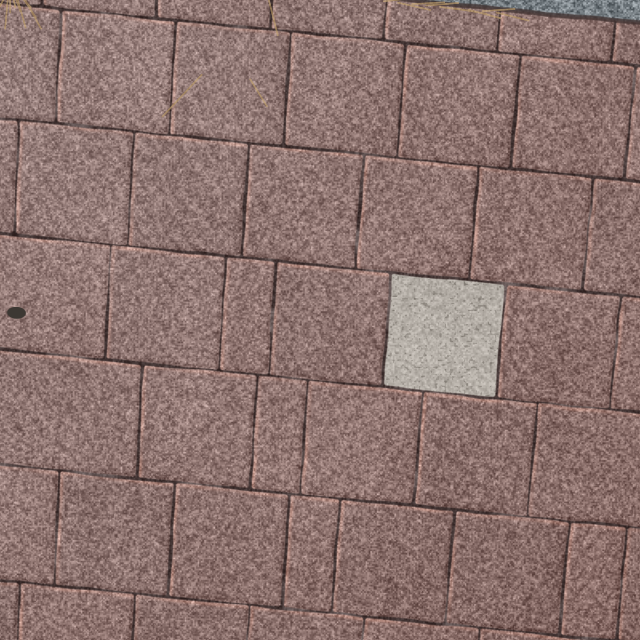
Write a WebGL 1 fragment shader that draws this texture.

```glsl
precision highp float;
uniform vec2 u_resolution;

// Layout, in canvas widths
const float PITCH = 0.1797;
const float ROW_PITCH = 0.1805;
const float ROW_START = 0.004;
const float ROW_SLOPE = 0.099;
const float COLUMN_SLOPE = 0.065;
const float CUT_START = 0.379;
const float CUT_STEP = 0.0615;
const float CUT_WIDTH = 0.079;
const float END_CUT_WIDTH = 0.090;
const float KERB_EDGE = -0.063;
const float JOINT_HALF = 0.0021;
const float CORNER = 0.004;
const float BEVEL = 0.0032;
const float GRAIN = 0.24;

const vec3 BRICK_PALE = vec3(0.585, 0.492, 0.478);
const vec3 BRICK_RED = vec3(0.528, 0.415, 0.395);
const vec3 EDGE_GLOW = vec3(0.16, 0.105, 0.08);
const vec3 JOINT = vec3(0.25, 0.195, 0.19);
const vec3 PALE_SLAB = vec3(0.715, 0.69, 0.66);
const vec3 KERB = vec3(0.47, 0.50, 0.52);
const vec3 STRAW = vec3(0.72, 0.60, 0.42);
const vec3 LEAF = vec3(0.24, 0.22, 0.20);

float hash(vec2 p) {
  return fract(sin(dot(p, vec2(12.9898, 78.233))) * 43758.5453);
}

float noise(vec2 p) {
  vec2 i = floor(p), f = fract(p);
  f = f * f * (3.0 - 2.0 * f);
  return mix(mix(hash(i), hash(i + vec2(1.0, 0.0)), f.x),
             mix(hash(i + vec2(0.0, 1.0)), hash(i + 1.0), f.x), f.y);
}

float segmentDistance(vec2 p, vec2 a, vec2 b) {
  vec2 d = b - a;
  return length(p - a - d * clamp(dot(p - a, d) / dot(d, d), 0.0, 1.0));
}

// Left edge, right edge and index of the brick at u; rows 2 to 4 hold cut bricks
vec3 brickSpan(float row, float u) {
  bool hasCut = row > 1.5 && row < 4.5;
  float start = row < -0.5 ? 0.065 : row < 0.5 ? 0.098 : row < 1.5 ? 0.044 : 0.092;
  if (hasCut) start = CUT_START + (row - 2.0) * CUT_STEP;
  if (hasCut && u > start) {
    if (u < start + CUT_WIDTH) return vec3(start, start + CUT_WIDTH, 20.0);
    start += CUT_WIDTH;
    float endCut = start + 2.0 * PITCH;
    if (row > 3.5 && u > endCut) {
      if (u < endCut + END_CUT_WIDTH) return vec3(endCut, endCut + END_CUT_WIDTH, 21.0);
      start = endCut + END_CUT_WIDTH;
    }
  }
  float i = floor((u - start) / PITCH);
  // One long brick at the left of row 3
  if (abs(row - 3.0) < 0.5 && i < -1.5) return vec3(start - 3.0 * PITCH, start - PITCH, -2.0);
  return vec3(start + i * PITCH, start + (i + 1.0) * PITCH, i);
}

// Soft ridge just inside a brick edge
float ridge(float d) {
  float t = (d - JOINT_HALF - 0.0022) / BEVEL;
  return exp(-t * t);
}

void main() {
  vec2 uv = gl_FragCoord.xy / u_resolution;
  float px = 1.0 / min(u_resolution.x, u_resolution.y);
  float soft = max(px, 0.0014);

  // Skewed paving axes, v running down; columns lean more to the right
  float down = 1.0 - uv.y;
  vec2 wobble = vec2(noise(uv * 28.0), noise(uv * 28.0 + 31.0)) - 0.5;
  vec2 q = vec2(uv.x + COLUMN_SLOPE * down, down - ROW_SLOPE * uv.x) + wobble * 0.0022;
  float row = floor((q.y - ROW_START) / ROW_PITCH);
  float top = ROW_START + row * ROW_PITCH;
  q.x += mix(-0.025, 0.035, uv.x) * (q.y - top - 0.5 * ROW_PITCH);
  vec3 span = brickSpan(row, q.x);
  float tone = hash(vec2(span.z + 7.0, row + 3.0));
  bool isPale = abs(row - 2.0) < 0.5 && abs(span.z - 1.0) < 0.5 && q.x > CUT_START + CUT_WIDTH;

  // Rounded brick outline, with joints that widen and close
  vec2 center = vec2(0.5 * (span.x + span.y), top + 0.5 * ROW_PITCH);
  vec2 halfSize = vec2(0.5 * (span.y - span.x), 0.5 * ROW_PITCH);
  float gap = JOINT_HALF * mix(0.35, 1.5, noise(uv * 16.0));
  vec2 e = abs(q - center) - halfSize + gap + CORNER;
  float edge = length(max(e, 0.0)) + min(max(e.x, e.y), 0.0) - CORNER;

  // Stone grain, stains and pale specks
  float grain = noise(uv * 400.0) + 0.7 * noise(uv * 215.0 + 9.0) - 0.85;
  float specks = smoothstep(0.74, 0.95, noise(uv * 290.0 + 40.0));
  float stain = noise(uv * 9.0) + 0.5 * noise(uv * 27.0) - 0.75;
  float redness = clamp(0.5 * (uv.x + down) + 0.3 * (tone - 0.5), 0.0, 1.0);
  vec3 brick = mix(BRICK_PALE, BRICK_RED, redness) + 0.04 * (tone - 0.5) + 0.04 * stain;
  brick += grain * GRAIN * vec3(1.0, 0.97, 0.95) + 0.09 * specks;
  vec3 pale = PALE_SLAB + 0.13 * grain + 0.03 * stain;
  pale -= 0.13 * smoothstep(0.7, 0.95, noise(uv * 270.0 + 70.0));

  // Worn bevel: lit along top and left, shaded opposite
  vec2 nearSide = q - vec2(span.x, top);
  vec2 farSide = vec2(span.y, top + ROW_PITCH) - q;
  float lit = max(ridge(nearSide.x), ridge(nearSide.y));
  float shade = max(ridge(farSide.x), ridge(farSide.y));
  float wear = 0.25 + 0.9 * noise(uv * 30.0 + 12.0);
  brick += EDGE_GLOW * lit * wear - 0.07 * shade * (1.0 - lit);
  vec3 color = isPale ? pale : brick;
  vec3 joint = JOINT + 0.12 * grain + 0.16 * smoothstep(0.55, 0.9, noise(uv * 24.0 + 5.0));
  color = mix(color, joint, smoothstep(-soft, soft, edge));

  // Kerb in the upper right
  float kerbSide = KERB_EDGE - q.y;
  color = mix(color, KERB + 0.3 * grain, smoothstep(-soft, soft, kerbSide));
  color = mix(color, JOINT, 0.8 * (1.0 - smoothstep(0.002, 0.005, abs(kerbSide))));

  // Dry grass in the corner and straws near the top
  float straw = segmentDistance(uv, vec2(0.315, 0.883), vec2(0.254, 0.818));
  straw = min(straw, segmentDistance(uv, vec2(0.420, 1.0), vec2(0.434, 0.945)));
  straw = min(straw, segmentDistance(uv, vec2(0.391, 0.876), vec2(0.417, 0.834)));
  for (int i = 0; i < 9; i++) {
    float k = float(i);
    vec2 tip = vec2(0.008 * k, 0.955 + 0.045 * hash(vec2(k, 4.0)));
    straw = min(straw, segmentDistance(uv, vec2(0.01 + 0.003 * k, 1.01), tip));
    vec2 root = vec2(0.60 + 0.022 * k, 0.998 - 0.0022 * k);
    straw = min(straw, segmentDistance(uv, root, root + vec2(0.05, 0.02 * hash(vec2(k, 8.0)) - 0.014)));
  }
  color = mix(color, STRAW + 0.1 * grain, 0.7 * (1.0 - smoothstep(0.0006, 0.0006 + soft, straw)));

  // Fallen leaf
  float leaf = length((uv - vec2(0.025, 0.512)) * vec2(1.0, 1.6)) + wobble.x * 0.006;
  color = mix(color, LEAF, 1.0 - smoothstep(0.013, 0.013 + 2.0 * soft, leaf));

  gl_FragColor = vec4(clamp(color, 0.0, 1.0), 1.0);
}
```
